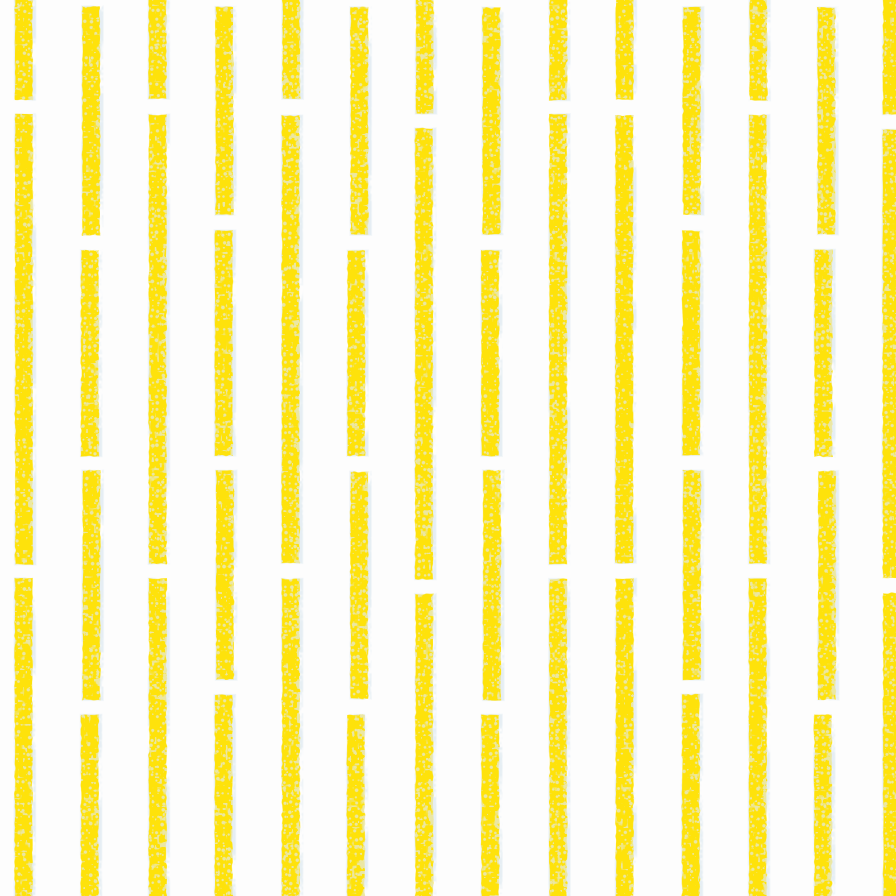
A Shadertoy shader for this pattern:

```glsl
// Fourteen columns of worn yellow dashes on white: long dashes alternate with short ones.
// Each dash is a box distance with rough edges, pitted by a jittered dot grid
// and fine value noise, over a patchy pale blue fringe.

const float PITCH = 0.0745;         // column spacing
const float FIRST = 0.0267;         // centre of the first column
const float PERIOD = 0.5182;        // vertical repeat of every column
const float HALF_WIDTH = 0.0098;
const float HALF_GAP = 0.0086;
const float LONG_START = 0.1195;    // gap depth in long columns
const float SHORT_SPLIT = 0.2720;   // second gap in short columns
const float SWAY = 0.0020;          // sideways shift of short dashes
const float ROUGHNESS = 0.0016;
const vec2 PIT_CELL = vec2(0.0064, 0.0080);
const float GRAIN_SCALE = 340.0;

const vec3 PAPER = vec3(0.992, 0.992, 0.994);
const vec3 YELLOW = vec3(0.995, 0.885, 0.045);
const vec3 PIT_COLOR = vec3(0.91, 0.91, 0.75);
const vec3 FRINGE_COLOR = vec3(0.90, 0.935, 0.955);

float hash(vec2 p) {
    vec3 q = fract(vec3(p.xyx) * 0.1031);
    q += dot(q, q.yzx + 33.33);
    return fract((q.x + q.y) * q.z);
}

float noise(vec2 p) {
    vec2 i = floor(p), f = fract(p);
    f = f * f * (3.0 - 2.0 * f);
    return mix(mix(hash(i), hash(i + vec2(1, 0)), f.x),
               mix(hash(i + vec2(0, 1)), hash(i + vec2(1, 1)), f.x), f.y);
}

float box(vec2 p, vec2 halfSize) {
    vec2 q = abs(p) - halfSize;
    return length(max(q, 0.0)) + min(max(q.x, q.y), 0.0);
}

float cover(float d, float soft) {
    return 1.0 - smoothstep(-soft, soft, d);
}

// Dash at a given depth: x = offset from its centre, y = half length, z = index, w = side shift.
vec4 dashAt(float column, float depth) {
    float k = mod(column, 7.0);
    // The alternation slips by one column after the ninth.
    bool isShort = mod(column + step(8.5, column), 2.0) > 0.5;
    float start = isShort ? -0.001 : LONG_START + (k > 5.5 ? 0.0163 : 0.0);
    float turn = floor((depth - start) / PERIOD);
    float along = depth - start - turn * PERIOD;
    float from = 0.0, to = PERIOD, shift = 0.0, part = 0.0;
    if (isShort) {
        float split = SHORT_SPLIT - (k > 2.5 && k < 3.5 ? 0.0225 : 0.0);
        part = step(split, along);
        from = part * split;
        to = mix(split, PERIOD, part);
        float side = k > 4.5 ? 1.0 : 0.35;
        shift = SWAY * side * (1.0 - 2.0 * part);
    }
    return vec4(along - 0.5 * (from + to), 0.5 * (to - from) - HALF_GAP,
                2.0 * turn + part + 8.0, shift);
}

// Pale dots in loose rows; wear raises their number and size.
float pits(vec2 p, vec2 seed, float wear, float soft) {
    float mask = 0.0;
    vec2 base = floor(p / PIT_CELL + 0.5);
    for (int j = -1; j <= 1; j++)
    for (int i = -1; i <= 1; i++) {
        vec2 cell = base + vec2(i, j);
        vec2 key = cell + seed * vec2(17.0, 131.0) + 300.0;
        vec2 jitter = vec2(hash(key), hash(key + 51.7)) - 0.5;
        float radius = mix(0.0009, 0.0021, hash(key + 93.1));
        float present = step(hash(key + 27.3), 0.30 + 0.55 * wear);
        float d = length(p - (cell + 0.45 * jitter) * PIT_CELL) - radius;
        mask = max(mask, present * cover(d, soft));
    }
    return mask;
}

void mainImage(out vec4 fragColor, in vec2 fragCoord) {
    vec2 uv = fragCoord / iResolution.xy;
    float aa = 0.8 / min(iResolution.x, iResolution.y);
    float soft = max(aa, 0.0009);

    float column = floor((uv.x - FIRST) / PITCH + 0.5);
    vec4 dash = dashAt(column, 1.0 - uv.y);
    vec2 seed = vec2(column + 3.0, dash.z);
    vec2 p = vec2(uv.x - FIRST - column * PITCH - dash.w, dash.x);
    p.x += (hash(seed + 7.0) - 0.5) * 0.001;
    vec2 halfSize = vec2(HALF_WIDTH, dash.y + (hash(seed + 19.0) - 0.5) * 0.002);
    float wear = 0.65 * hash(vec2(column, 41.0)) + 0.35 * hash(seed + 61.0);

    float grain = noise(uv * GRAIN_SCALE);
    float blotch = noise(uv * vec2(90.0, 34.0) + 12.0);

    // Pale fringe, wider on the right
    float fringe = cover(box(p - vec2(0.0014, 0.0), halfSize + vec2(0.0024, 0.0008)), 0.0014);
    fringe *= smoothstep(0.15, 0.65, blotch + 0.35 * (grain - 0.5));
    vec3 color = mix(PAPER, FRINGE_COLOR, fringe);

    // Painted dash with ragged outline
    float rough = (noise(uv * 210.0 + 5.0) - 0.5) * ROUGHNESS;
    float body = cover(box(p, halfSize) + rough, soft);

    // Pits, grain, and extra loss toward the right edge
    float edge = smoothstep(0.45, 1.0, p.x / HALF_WIDTH);
    float flecks = smoothstep(0.70, 1.0, grain + 0.30 * edge * (0.4 + wear) + 0.16 * wear * blotch);
    float loss = max(0.85 * pits(p, seed, wear, soft), 0.85 * flecks);
    vec3 paint = mix(YELLOW, PIT_COLOR, loss);

    fragColor = vec4(mix(color, paint, body), 1.0);
}
```
